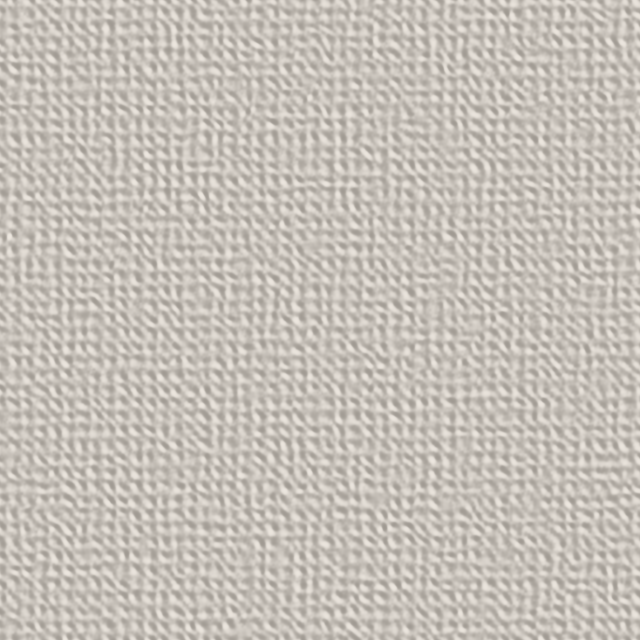
Write a Shadertoy shader that draws this texture.

```glsl
// Coarse off-white linen weave with small slanted pits, embossed by side light.

float hash(vec2 p) {
    vec3 q = fract(p.xyx * vec3(0.1031, 0.1030, 0.0973));
    q += dot(q, q.yzx + 33.33);
    return fract((q.x + q.y) * q.z);
}

float noise(vec2 p) {
    vec2 cell = floor(p), f = fract(p);
    f = f * f * (3.0 - 2.0 * f);
    return mix(mix(hash(cell), hash(cell + vec2(1, 0)), f.x),
               mix(hash(cell + vec2(0, 1)), hash(cell + vec2(1, 1)), f.x), f.y);
}

// Height of the cloth; one unit is one thread spacing
float clothHeight(vec2 p) {
    // Threads wander a little from their straight course
    vec2 wander = vec2(noise(p * 0.9 + 17.0), noise(p * 0.9 + 71.0)) - 0.5;
    vec2 ridges = cos(6.2832 * (p + 0.38 * wander));

    // Each thread swells and thins over about one crossing
    float warpSwell = mix(0.1, 0.9, noise(p * vec2(1.2, 0.8) + 130.0));
    float weftSwell = mix(0.1, 0.8, noise(p * vec2(0.8, 1.2) + 190.0));

    // Knots stand up at the crossings, uneven in height
    float knot = ridges.x * ridges.y * mix(0.1, 1.4, noise(p * 1.1 + 270.0));

    // Uneven lumps and fine fibres
    float lumps = 1.0 * noise(p * 2.4 + 240.0) + 0.5 * noise(p * 4.7 + 310.0);
    return ridges.x * warpSwell + ridges.y * weftSwell + knot + lumps;
}

void mainImage(out vec4 fragColor, in vec2 fragCoord) {
    vec2 uv = fragCoord / iResolution.xy;
    vec2 threads = uv * vec2(47.0, 46.0);

    // Relief: slope of the cloth toward the light, centred on the point
    vec2 towardLight = vec2(-0.12, -0.11);
    float slope = clothHeight(threads - towardLight) - clothHeight(threads + towardLight);
    float shade = 0.16 * tanh(0.56 * slope);

    vec3 linen = vec3(0.775, 0.752, 0.722);
    fragColor = vec4(linen + shade, 1.0);
}
```
